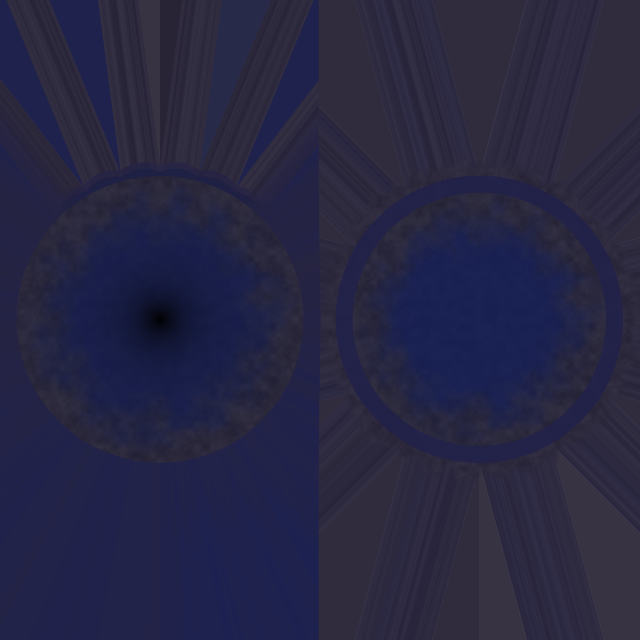
Reproduce this texture map procedurally as a three.js fragment shader.

```glsl
// Two mottled navy discs side by side, ringed by radiating streaked bands and flat wedges
varying vec2 vUv;

const float PI = 3.14159265;
const vec3 GREY = vec3(0.180, 0.163, 0.240);
const vec3 PALE = vec3(0.215, 0.200, 0.260);
const vec3 NAVY = vec3(0.130, 0.135, 0.290);
const vec3 BLUE = vec3(0.105, 0.130, 0.320);
const vec3 DUSK = vec3(0.143, 0.138, 0.265);

float hash(vec2 p) {
  p = fract(p * vec2(0.1031, 0.1137));
  p += dot(p, p.yx + 33.33);
  return fract((p.x + p.y) * p.x * 7.13 + p.y * 5.31);
}

float noise(vec2 p) {
  vec2 i = floor(p), f = fract(p);
  f = f * f * (3.0 - 2.0 * f);
  return mix(mix(hash(i), hash(i + vec2(1, 0)), f.x),
             mix(hash(i + vec2(0, 1)), hash(i + vec2(1, 1)), f.x), f.y);
}

float fbm(vec2 p) {
  float sum = 0.0, amp = 0.5;
  for (int i = 0; i < 5; i++) {
    sum += amp * noise(p);
    p = p * 2.03 + 17.3;
    amp *= 0.5;
  }
  return sum;
}

// 1 inside the circle, 0 outside
float disc(float r, float radius) {
  return 1.0 - smoothstep(radius - 0.001, radius + 0.001, r);
}

// Parallel-sided band in each sector: x across, y band mask, z sector index
vec3 sectorBand(vec2 p, float angle, float count, float halfWidth) {
  float sector = 2.0 * PI / count;
  float k = floor(angle / sector);
  float mid = (k + 0.5) * sector;
  float across = dot(p, vec2(cos(mid), -sin(mid)));
  float mask = 1.0 - smoothstep(halfWidth - 0.001, halfWidth + 0.001, abs(across));
  return vec3(across, mask, k);
}

// Fine stripes running along a band, centred on zero
float streaks(vec3 band) {
  float row = band.z * 13.0 + 400.0;
  return 0.6 * noise(vec2(band.x * 170.0 + 60.0, row))
       + 0.4 * noise(vec2(band.x * 480.0 + 90.0, row + 5.0)) - 0.5;
}

// Grain-covered disc: blue core fading to a dusty rim
vec3 mottledDisc(vec2 p, float r, float radius, vec3 core) {
  float cloud = fbm(p * 32.0 + 50.0);
  float dust = smoothstep(0.45, 1.0, r / radius + (cloud - 0.5) * 0.45);
  vec3 col = mix(core, vec3(0.172, 0.160, 0.228), dust * 0.95);
  return col + (fbm(p * 85.0 + 90.0) - 0.48) * mix(0.025, 0.085, dust);
}

vec3 leftPanel(vec2 p) {
  float r = length(p), a = atan(p.x, p.y);
  vec3 band = sectorBand(p, a, 24.0, 0.031);
  float stripe = streaks(band);
  float wedge = floor(a * 12.0 / PI + 0.5);

  // Wedges: split grey at the top, slate to its right, blue elsewhere
  vec3 flatCol = mix(NAVY, BLUE, 0.4);
  if (wedge == 1.0) flatCol = vec3(0.155, 0.165, 0.290);
  if (wedge == 0.0) flatCol = mix(PALE, vec3(0.158, 0.142, 0.213), smoothstep(-0.001, 0.001, p.x));
  vec3 bandCol = GREY + stripe * 0.065;
  bandCol = mix(bandCol, DUSK, smoothstep(0.60, 0.72, abs(a)) * 0.8);
  vec3 upper = mix(flatCol, bandCol, band.y);

  // Quiet lower field with faint radial streaks
  float ray = noise(vec2(a * 14.0 + 80.0, 3.0)) * 0.6 + noise(vec2(a * 55.0 + 200.0, 9.0)) * 0.4;
  vec3 lower = mix(DUSK, NAVY, smoothstep(0.05, -0.25, p.y));
  lower = mix(lower, BLUE, smoothstep(-0.02, 0.08, p.x) * smoothstep(-0.2, -0.4, p.y) * 0.7);
  lower += (ray - 0.5) * vec3(-0.016, -0.006, 0.035);
  vec3 col = mix(upper, lower, smoothstep(0.70, 0.84, abs(a)));

  // Scalloped blue rim above the disc
  float lip = 0.231 + 0.006 * abs(sin(a * 12.0));
  float top = 1.0 - smoothstep(0.55, 0.85, abs(a));
  col = mix(col, DUSK + (fbm(p * 80.0 + 60.0) - 0.5) * 0.04, disc(r, lip + 0.01) * top * 0.8);
  col = mix(col, NAVY * 0.92, disc(r, lip) * top);

  vec3 face = mottledDisc(p, r, 0.224, vec3(0.100, 0.125, 0.300));
  face *= 1.0 - exp(-r / 0.035);
  return mix(col, face, disc(r, 0.224));
}

vec3 rightPanel(vec2 p) {
  float r = length(p), a = atan(p.x, p.y);
  vec3 band = sectorBand(p, a, 12.0, 0.058);
  float wedge = floor(a * 6.0 / PI + 0.5);
  vec3 flatCol = mix(vec3(0.187, 0.172, 0.245), PALE, step(4.5, wedge));
  float tint = noise(vec2(band.x * 45.0 + 30.0, band.z * 7.0 + 200.0));
  vec3 bandCol = mix(GREY, vec3(0.160, 0.157, 0.265), tint * 0.65) + streaks(band) * 0.055;
  vec3 col = mix(flatCol, bandCol, band.y);
  col += 0.028 * (1.0 - smoothstep(0.0, 0.0015, abs(abs(band.x) - 0.058)));

  // Dusty collar breaking up the inner ends of the bands
  float collar = 1.0 - smoothstep(0.232, 0.255, r + (noise(vec2(a * 25.0 + 90.0, 4.0)) - 0.5) * 0.02);
  col = mix(col, GREY + (fbm(p * 90.0 + 70.0) - 0.5) * 0.09, collar);

  col = mix(col, vec3(0.135, 0.133, 0.283) + (fbm(p * 40.0 + 40.0) - 0.5) * 0.015, disc(r, 0.2245));
  return mix(col, mottledDisc(p, r, 0.198, vec3(0.100, 0.130, 0.325)), disc(r, 0.198));
}

void main() {
  // The seam bows slightly to the right at mid height
  float seam = 0.498 + 0.003 * exp(-pow((vUv.y - 0.5) / 0.12, 2.0));
  float side = smoothstep(seam - 0.001, seam + 0.001, vUv.x);
  vec3 col = mix(leftPanel(vUv - vec2(0.25, 0.501)), rightPanel(vUv - vec2(0.749, 0.501)), side);
  gl_FragColor = vec4(col, 1.0);
}
```
